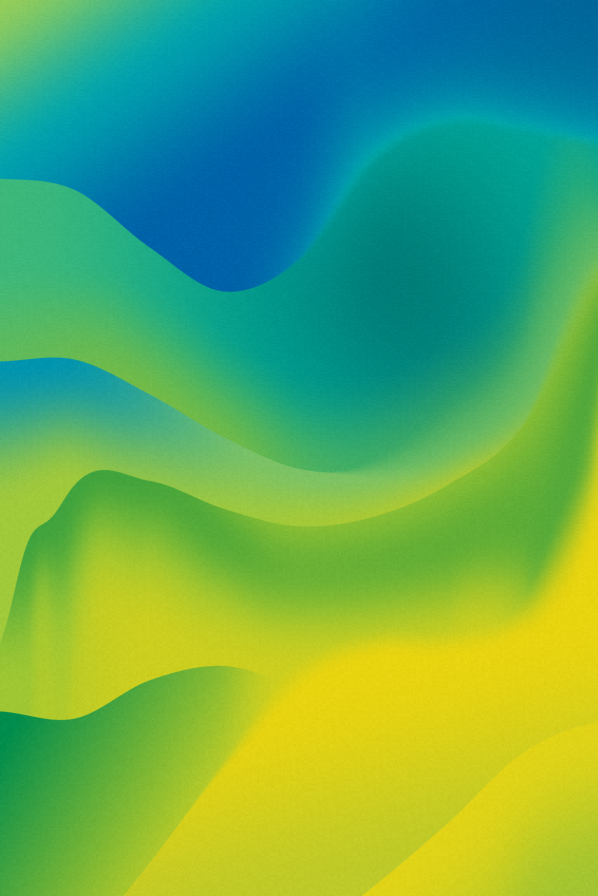
This background is drawn by a WebGL 2 fragment shader. Its source:

```glsl
#version 300 es
precision highp float;
// Flowing layered waves running from blue through teal and green to yellow.
uniform vec2 u_resolution;
out vec4 fragColor;

float hash(vec2 p) {
  return fract(sin(dot(p, vec2(127.1, 311.7))) * 43758.5453);
}

// Catmull-Rom curve through nine evenly spaced heights
float curve(float x, float h[9]) {
  float s = clamp(x, 0.0, 0.9999) * 8.0;
  int i = int(s);
  float t = fract(s);
  float a = h[max(i - 1, 0)], b = h[i], c = h[i + 1], d = h[min(i + 2, 8)];
  return b + 0.5 * t * (c - a + t * (2.0 * a - 5.0 * b + 4.0 * c - d
       + t * (3.0 * (b - c) + d - a)));
}

// Approximate distance below a curve, in canvas widths
float depthBelow(float height, float y) {
  float d = height - y;
  vec2 slope = vec2(dFdx(d), dFdy(d)) * u_resolution.x;
  return d / max(length(slope), 0.001);
}

float cover(float depth, float softness) {
  float w = softness + 0.8 / u_resolution.x;
  return smoothstep(-w, w, depth);
}

void main() {
  vec2 p = gl_FragCoord.xy / u_resolution * vec2(1.0, 1.5);
  float x = p.x, y = p.y;

  float teal = depthBelow(curve(x, float[9](1.201, 1.182, 1.086, 1.012, 1.066, 1.236, 1.297, 1.285, 1.262)), y);
  float lagoon = depthBelow(curve(x, float[9](0.895, 0.898, 0.84, 0.768, 0.715, 0.715, 0.762, 0.855, 1.08)), y);
  float bump = 0.09 * exp(-pow((x - 0.045) / 0.035, 2.0));
  float leaf = depthBelow(bump + curve(x, float[9](0.406, 0.688, 0.695, 0.648, 0.619, 0.635, 0.689, 0.789, 1.04)), y);
  float moss = depthBelow(curve(x, float[9](0.309, 0.297, 0.361, 0.385, 0.348, 0.3, 0.3, 0.3, 0.3)), y);
  float sun = depthBelow(curve(x, float[9](-0.26, -0.1, 0.055, 0.22, 0.367, 0.422, 0.424, 0.467, 0.66)), y);
  float corner = depthBelow(curve(x, float[9](-0.4, -0.35, -0.3, -0.2, -0.08, 0.016, 0.123, 0.24, 0.291)), y);

  // Sky: diagonal lime to blue, with a glow above the teal crest
  float diagonal = 2.56 * x + 3.66 * (1.5 - y);
  vec3 col = mix(vec3(0.6, 0.81, 0.34), vec3(0.0, 0.65, 0.68), smoothstep(-0.1, 1.1, diagonal));
  col = mix(col, vec3(0.0, 0.385, 0.66), smoothstep(0.8, 2.1, diagonal));
  col = mix(col, vec3(0.0, 0.39, 0.6), smoothstep(0.6, 1.0, x) * smoothstep(1.2, 1.4, y));
  float crest = smoothstep(0.38, 0.62, x);
  col = mix(col, vec3(0.0, 0.66, 0.68), crest * exp(-max(-teal, 0.0) / 0.07));

  // Teal wave: dark hollow, lime lower rim
  vec3 wave = mix(vec3(0.24, 0.72, 0.48), vec3(0.0, 0.65, 0.58), smoothstep(0.0, 0.5, x));
  vec2 q = mat2(0.85, -0.53, 0.53, 0.85) * (p - vec2(0.66, 1.03));
  wave = mix(wave, vec3(0.0, 0.49, 0.47), exp(-dot(q * q, vec2(22.0, 10.0))));
  wave = mix(wave, vec3(0.0, 0.63, 0.62), 0.65 * crest * exp(-max(teal, 0.0) / 0.05));
  float rim = smoothstep(0.17, -0.02, -lagoon) * mix(0.55, 0.9, smoothstep(0.0, 0.25, x));
  wave = mix(wave, vec3(0.5, 0.74, 0.24), rim * (1.0 - 0.4 * smoothstep(0.35, 0.6, x)));
  col = mix(col, wave, cover(teal, 0.012 * smoothstep(0.45, 0.6, x)));

  // Lagoon band: blue at the left, melting into lime
  vec3 shore = mix(vec3(0.0, 0.58, 0.69), vec3(0.48, 0.76, 0.4), smoothstep(0.08, 0.45, x));
  vec3 lime = mix(vec3(0.63, 0.79, 0.23), vec3(0.72, 0.79, 0.15), smoothstep(0.4, 0.85, x));
  shore = mix(shore, lime, smoothstep(0.0, mix(0.25, 0.09, min(x * 2.0, 1.0)), lagoon));
  col = mix(col, shore, cover(lagoon, 0.085 * smoothstep(0.53, 0.85, x)));

  // Leaf band: green ridge over yellow
  vec3 ridge = mix(vec3(0.25, 0.64, 0.24), vec3(0.38, 0.68, 0.21), smoothstep(0.15, 0.5, x));
  ridge = mix(ridge, vec3(0.32, 0.66, 0.23), smoothstep(0.8, 1.0, x));
  float warm = smoothstep(0.06, 0.25, leaf) * smoothstep(-0.05, 0.25, x);
  vec3 body = mix(vec3(0.62, 0.78, 0.2), vec3(0.8, 0.81, 0.12), warm);
  float offset = (leaf - 0.09 * smoothstep(0.25, 0.5, x)) / 0.09;
  body = mix(body, ridge, exp(-offset * offset) * smoothstep(0.35, 0.6, y));
  col = mix(col, body, cover(leaf, 0.03 * smoothstep(0.85, 1.0, x)));

  // Moss hill in the lower left
  float fade = clamp(2.6 * x + 1.6 * (0.25 - y), 0.0, 1.0);
  vec3 hill = mix(vec3(0.0, 0.55, 0.3), vec3(0.7, 0.79, 0.16), fade);
  col = mix(col, hill, cover(moss, 0.0) * smoothstep(0.48, 0.36, x));

  // Yellow slope, then the small hill in its corner
  vec3 slope = mix(vec3(0.74, 0.79, 0.16), vec3(0.91, 0.83, 0.06), smoothstep(-0.02, 0.34, y - 0.25 * (x - 0.5)));
  col = mix(col, slope, cover(sun, 0.025 * smoothstep(0.3, 0.5, x) + 0.03 * smoothstep(0.85, 1.0, x)));
  vec3 knoll = mix(vec3(0.88, 0.83, 0.09), vec3(0.64, 0.77, 0.19), smoothstep(0.0, 0.27, corner));
  col = mix(col, knoll, cover(corner, 0.0));

  // Fine grain
  col += 0.02 * (hash(floor(p * 342.0)) - 0.5);
  fragColor = vec4(clamp(col, 0.0, 1.0), 1.0);
}
```
